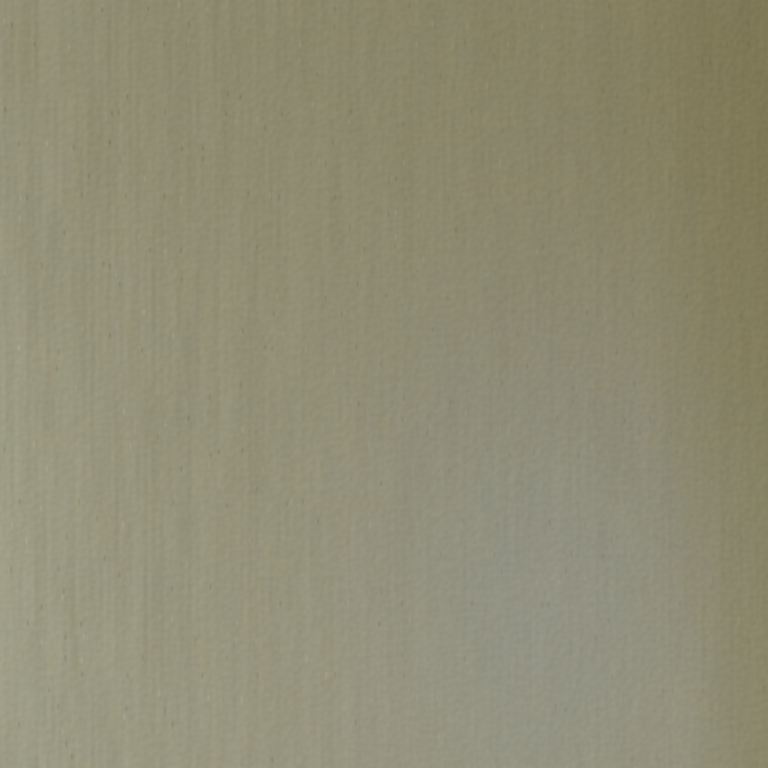
Write a WebGL 1 fragment shader that draws this texture.

```glsl
precision highp float;
// Draws softly lit olive-grey woven cloth with fine vertical threads and a faint pebbled grain.
uniform vec2 u_resolution;

const vec3 BOTTOM_LEFT = vec3(0.608, 0.600, 0.512);
const vec3 BOTTOM_RIGHT = vec3(0.582, 0.567, 0.475);
const vec3 TOP_LEFT = vec3(0.567, 0.557, 0.457);
const vec3 TOP_RIGHT = vec3(0.516, 0.490, 0.372);
const vec3 COOL_GLOW = vec3(-0.008, 0.006, 0.043);
const vec3 OLIVE_SHADE = vec3(0.042, 0.046, 0.075);
const vec3 EDGE_LIGHT = vec3(0.030, 0.034, 0.036);

vec2 hash2(vec2 p) {
  vec3 q = fract(p.xyx * vec3(0.1031, 0.1030, 0.0973));
  q += dot(q, q.yzx + 33.33);
  return fract((q.xx + q.yz) * q.zy);
}

float valueNoise(vec2 p) {
  vec2 cell = floor(p);
  vec2 f = fract(p);
  f = f * f * (3.0 - 2.0 * f);
  float low = mix(hash2(cell).x, hash2(cell + vec2(1.0, 0.0)).x, f.x);
  float high = mix(hash2(cell + vec2(0.0, 1.0)).x, hash2(cell + 1.0).x, f.x);
  return mix(low, high, f.y);
}

// Distance to the nearest scattered point
float cellular(vec2 p) {
  vec2 cell = floor(p);
  float nearest = 8.0;
  for (int y = -1; y <= 1; y++) {
    for (int x = -1; x <= 1; x++) {
      vec2 neighbour = cell + vec2(float(x), float(y));
      vec2 offset = neighbour + hash2(neighbour) - p;
      nearest = min(nearest, dot(offset, offset));
    }
  }
  return sqrt(nearest);
}

// Broad light, cool glow and olive shadow
vec3 lighting(vec2 uv) {
  vec3 left = mix(BOTTOM_LEFT, TOP_LEFT, uv.y);
  vec3 right = mix(BOTTOM_RIGHT, TOP_RIGHT, smoothstep(0.0, 1.0, uv.y));
  vec3 color = mix(left, right, uv.x);
  vec2 toGlow = (uv - vec2(0.71, 0.25)) / vec2(0.22, 0.36);
  color += COOL_GLOW * exp(-dot(toGlow, toGlow));
  float shadeStart = mix(0.86, 0.72, uv.y);
  color -= OLIVE_SHADE * smoothstep(shadeStart, 1.02, uv.x) * (1.0 - 0.5 * uv.y);
  float edge = exp(-uv.x * 12.0) * exp(-pow((uv.y - 0.35) / 0.4, 2.0));
  return color + EDGE_LIGHT * edge;
}

// Layered vertical fibres that break along their length
float threads(vec2 uv) {
  float fine = valueNoise(uv * vec2(190.0, 13.0)) - 0.5;
  float medium = valueNoise(uv * vec2(85.0, 5.0) + 31.0) - 0.5;
  float broad = valueNoise(uv * vec2(30.0, 1.5) + 67.0) - 0.5;
  float weave = sin(uv.x * 580.0 + 2.0 * sin(uv.x * 37.0));
  return fine * 0.55 + medium * 0.35 + broad * 0.2 + weave * 0.07;
}

// Embossed grain, lit from the upper left
float relief(vec2 uv, float scale) {
  vec2 p = uv * scale;
  return cellular(p) - cellular(p + vec2(-0.35, 0.4));
}

// Rare short marks, drawn out along the threads
float flecks(vec2 uv, vec2 density, float rarity) {
  vec2 p = uv * density;
  vec2 cell = floor(p);
  vec2 offset = fract(p) - 0.3 - 0.4 * hash2(cell);
  float present = step(rarity, hash2(cell + 91.0).y);
  return present * (1.0 - smoothstep(0.05, 0.28, length(offset)));
}

void main() {
  vec2 uv = gl_FragCoord.xy / u_resolution;
  vec3 color = lighting(uv);

  float threadStrength = mix(0.046, 0.022, smoothstep(0.0, 0.65, uv.x));
  color += threadStrength * threads(uv);
  color += 0.016 * relief(uv, 115.0);
  color += 0.014 * (valueNoise(uv * vec2(210.0, 170.0) + 13.0) - 0.5);

  // Faint warm and cool mottling
  float tint = valueNoise(uv * vec2(60.0, 38.0) + 5.0) - 0.5;
  color += tint * vec3(0.008, 0.0, -0.010);

  float leftBias = mix(1.0, 0.4, uv.x);
  color -= 0.045 * leftBias * flecks(uv, vec2(100.0, 45.0), 0.95);
  color += 0.035 * leftBias * flecks(uv + 0.37, vec2(110.0, 40.0), 0.97);

  gl_FragColor = vec4(clamp(color, 0.0, 1.0), 1.0);
}
```
